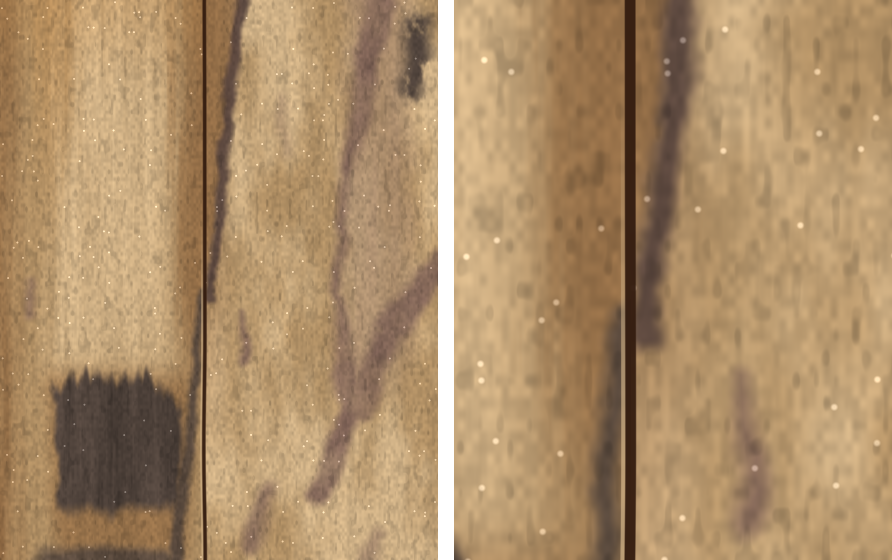
Left, the full canvas; right, a detail of the centre.
Give the GLSL for this texture, as a Shadertoy shader.

```glsl
// Two weathered, varnished wood boards with a dark seam, burnt patch and violet stains.

const vec3 PALE     = vec3(0.82, 0.70, 0.53);
const vec3 TAN      = vec3(0.69, 0.56, 0.39);
const vec3 BROWN    = vec3(0.56, 0.41, 0.26);
const vec3 AMBER    = vec3(0.72, 0.53, 0.31);
const vec3 ROSE     = vec3(0.65, 0.53, 0.42);
const vec3 VIOLET   = vec3(0.48, 0.37, 0.33);
const vec3 CHARCOAL = vec3(0.31, 0.26, 0.23);
const vec3 SEAM     = vec3(0.20, 0.11, 0.06);
const float SEAM_X = 0.365;
const float SEAM_HALF = 0.0032;
const float GRAIN = 0.15;
const float SPARKLE = 0.24;

float hash(vec2 p) {
    vec3 q = fract(vec3(p.xyx) * 0.1031);
    q += dot(q, q.yzx + 33.33);
    return fract((q.x + q.y) * q.z);
}

float noise(vec2 p) {
    vec2 i = floor(p), f = fract(p);
    f = f * f * (3.0 - 2.0 * f);
    return mix(mix(hash(i), hash(i + vec2(1, 0)), f.x),
               mix(hash(i + vec2(0, 1)), hash(i + vec2(1, 1)), f.x), f.y);
}

float fbm(vec2 p) {
    float sum = 0.0, amp = 0.5;
    for (int i = 0; i < 4; i++) {
        sum += amp * noise(p);
        p = p * 2.03 + 17.0;
        amp *= 0.5;
    }
    return sum / 0.9375;
}

// Soft tapered stroke from a to b
float stroke(vec2 p, vec2 a, vec2 b, float ra, float rb, float blur) {
    vec2 ab = b - a;
    float h = clamp(dot(p - a, ab) / dot(ab, ab), 0.0, 1.0);
    float d = length(p - a - ab * h) - mix(ra, rb, h);
    return 1.0 - smoothstep(-blur, blur, d);
}

float band(float x, float lo, float hi, float blur) {
    return smoothstep(lo - blur, lo + blur, x) * (1.0 - smoothstep(hi - blur, hi + blur, x));
}

vec3 leftBoard(vec2 p, vec2 w, float fibre) {
    // Long colour bands
    float x = p.x + 0.05 * (fibre - 0.5);
    vec3 col = mix(BROWN, TAN, smoothstep(-0.02, 0.07, x));
    col = mix(col, AMBER, 0.7 * band(x, 0.08, 0.18, 0.035) * smoothstep(0.45, 0.85, p.y));
    float heart = band(x, 0.11 - 0.03 * (1.0 - p.y), 0.31, 0.04);
    col = mix(col, PALE, heart * smoothstep(0.2, 0.42, p.y) * (0.6 + 0.5 * fibre));
    col = mix(col, BROWN, 0.85 * smoothstep(0.29, 0.35, x) * smoothstep(0.2, 0.5, p.y));
    col = mix(col, AMBER, 0.35 * smoothstep(0.8, 1.05, p.y));
    col = mix(col, VIOLET, 0.7 * stroke(w, vec2(0.053, 0.5), vec2(0.058, 0.44), 0.004, 0.008, 0.013));

    // Burnt patch with a ragged upper edge and a warm halo
    float ragged = 0.315 + 0.08 * (noise(vec2(p.x * 28.0, 3.0)) - 0.5)
                 + 0.03 * (noise(vec2(p.x * 130.0, p.y * 12.0)) - 0.5);
    float lowEdge = 0.085 + 0.05 * (fbm(p * vec2(25.0, 8.0)) - 0.5);
    float leftEdge = 0.09 + 0.08 * max(0.32 - p.y, 0.0);
    float halo = band(w.x, leftEdge - 0.01, 0.34, 0.025) * band(p.y, 0.0, 0.33, 0.04);
    col = mix(col, BROWN, 0.75 * halo);
    float burn = band(w.x, leftEdge, 0.32, 0.007) * band(p.y, lowEdge, ragged, 0.016);
    float ember = band(w.x, 0.07, 0.31, 0.02) * (1.0 - smoothstep(0.005, 0.035, w.y));
    col = mix(col, CHARCOAL * (0.82 + 0.36 * fibre), max(burn, 0.85 * ember));
    float tail = stroke(w, vec2(0.36, 0.48), vec2(0.315, -0.02), 0.007, 0.012, 0.008);
    return mix(col, CHARCOAL, 0.85 * tail);
}

vec3 rightBoard(vec2 p, vec2 w, float fibre) {
    // Mottled tan ground with a faint rosy area
    float cloud = fbm(p * vec2(14.0, 6.0) + 5.0);
    vec3 col = mix(TAN, PALE, smoothstep(0.22, 0.72, cloud));
    float rosy = band(w.x, 0.62, 0.73, 0.03) * smoothstep(0.25, 0.4, p.y);
    col = mix(col, ROSE, rosy * (0.45 + 0.5 * fibre));
    col = mix(col, BROWN, 0.45 * (1.0 - smoothstep(0.37, 0.43, p.x)) * smoothstep(0.1, 0.5, p.y));

    // Violet vein, its branch and small islands
    float v = stroke(w, vec2(0.675, 1.0), vec2(0.63, 0.74), 0.027, 0.012, 0.014);
    v = max(v, stroke(w, vec2(0.63, 0.74), vec2(0.60, 0.48), 0.012, 0.008, 0.014));
    v = max(v, stroke(w, vec2(0.60, 0.48), vec2(0.625, 0.28), 0.007, 0.026, 0.013));
    v = max(v, stroke(w, vec2(0.625, 0.27), vec2(0.575, 0.12), 0.022, 0.019, 0.012));
    v = max(v, stroke(w, vec2(0.785, 0.53), vec2(0.70, 0.42), 0.024, 0.030, 0.013));
    v = max(v, stroke(w, vec2(0.70, 0.42), vec2(0.64, 0.27), 0.020, 0.025, 0.014));
    v = max(v, stroke(w, vec2(0.438, 0.44), vec2(0.441, 0.36), 0.005, 0.009, 0.009));
    v = max(v, 0.8 * stroke(w, vec2(0.48, 0.13), vec2(0.45, 0.02), 0.014, 0.016, 0.014));
    v = max(v, 0.7 * stroke(w, vec2(0.68, 0.05), vec2(0.66, 0.0), 0.010, 0.018, 0.014));
    v = max(v, 0.4 * stroke(w, vec2(0.505, 0.83), vec2(0.51, 0.73), 0.006, 0.008, 0.014));
    col = mix(col, VIOLET, v * (0.5 + 0.55 * fbm(p * 24.0)));

    // Smoky knot in the upper corner
    float knot = stroke(w, vec2(0.745, 0.96), vec2(0.74, 0.84), 0.025, 0.022, 0.02);
    col = mix(col, CHARCOAL, knot * smoothstep(0.35, 0.65, fbm(p * vec2(35.0, 24.0) + 9.0)));

    // Slanting dark edge beside the seam
    float edgeX = mix(0.372, 0.431, smoothstep(0.42, 1.02, p.y));
    float inner = (1.0 - smoothstep(edgeX - 0.01, edgeX, w.x)) * smoothstep(0.45, 0.6, p.y);
    col = mix(col, BROWN, 0.8 * inner);
    float strip = stroke(w, vec2(0.431, 1.02), vec2(0.373, 0.46), 0.011, 0.008, 0.007);
    return mix(col, CHARCOAL * vec3(1.08, 1.0, 1.02), 0.9 * strip);
}

void mainImage(out vec4 fragColor, in vec2 fragCoord) {
    vec2 p = fragCoord / iResolution.y;
    float px = 1.0 / iResolution.y;
    vec2 w = p + 0.028 * (vec2(fbm(p * 18.0), fbm(p * 18.0 + 40.0)) - 0.5);
    float fibre = fbm(p * vec2(75.0, 3.5));
    float seamD = p.x - SEAM_X - 0.003 * (noise(vec2(p.y * 5.0, 1.0)) - 0.5);
    vec3 col = seamD < 0.0 ? leftBoard(p, w, fibre) : rightBoard(p, w, fibre);

    // Fibres, short pores and fine grain
    float fine = noise(p * vec2(230.0, 150.0)) - 0.5;
    float pores = smoothstep(0.62, 0.9, noise(p * vec2(170.0, 75.0) + 8.0));
    col *= 1.0 + GRAIN * (fine + 0.8 * (fibre - 0.5)) - 0.10 * pores;

    // Scattered varnish glints
    vec2 cell = floor(p * 110.0);
    vec2 spot = fract(p * 110.0) - 0.3 - 0.4 * vec2(hash(cell + 3.0), hash(cell + 7.0));
    float glint = step(0.965, hash(cell)) * (1.0 - smoothstep(0.08, 0.3, length(spot)));
    col += SPARKLE * glint;

    // Dark seam with a pale lip on its lower left side
    float lip = 1.0 - smoothstep(0.001, 0.001 + 1.5 * px, abs(seamD + SEAM_HALF + 0.001));
    col = mix(col, PALE, 0.7 * lip * (1.0 - smoothstep(0.4, 0.65, p.y)));
    float gap = 1.0 - smoothstep(SEAM_HALF - px, SEAM_HALF + px, abs(seamD));
    col = mix(col, SEAM, 0.95 * gap);
    fragColor = vec4(clamp(col, 0.0, 1.0), 1.0);
}
```
